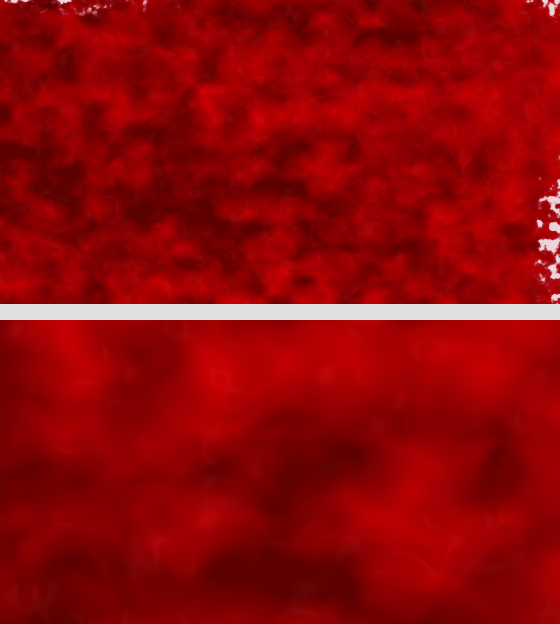
Top, the full canvas; bottom, a detail of the centre.
Write a Shadertoy shader that draws this texture.

```glsl
// Blotchy crimson paint: broad light and dark drifts carry small, soft
// mottling and faint pale flecks. Cellular crumbs flake off to white along
// the right side and, more weakly, the upper edge.

#define MOTTLE_SCALE 14.5
#define MOTTLE_GAIN 0.45
#define MOTTLE_CONTRAST 1.3
#define DRIFT_CONTRAST 0.72
#define WARP 0.028
#define CRUMB_SCALE 34.0
#define FLECK_STRENGTH 0.035
#define DARK_RED vec3(0.365, 0.0, 0.0)
#define LIGHT_RED vec3(0.765, 0.0, 0.01)
#define FRINGE_PINK vec3(0.70, 0.11, 0.18)
#define CHIP_WHITE vec3(0.93, 0.83, 0.85)

vec2 hash2(vec2 cell) {
    vec3 h = fract(cell.xyx * vec3(0.1031, 0.1030, 0.0973));
    h += dot(h, h.yzx + 33.33);
    return fract((h.xx + h.yz) * h.zy);
}

float valueNoise(vec2 p) {
    vec2 cell = floor(p), f = fract(p);
    f = f * f * (3.0 - 2.0 * f);
    float low = mix(hash2(cell).x, hash2(cell + vec2(1, 0)).x, f.x);
    float high = mix(hash2(cell + vec2(0, 1)).x, hash2(cell + 1.0).x, f.x);
    return mix(low, high, f.y);
}

// Layered noise, each layer turned and doubled in frequency
float clouds(vec2 p) {
    float sum = 0.0, weight = 1.0, total = 0.0;
    for (int i = 0; i < 3; i++) {
        sum += weight * valueNoise(p);
        total += weight;
        weight *= MOTTLE_GAIN;
        p = mat2(1.75, 0.97, -0.97, 1.75) * p + 17.3;
    }
    return sum / total;
}

// Distance to the nearest scattered cell centre
float cellular(vec2 p) {
    vec2 cell = floor(p), f = fract(p);
    float nearest = 4.0;
    for (int y = -1; y <= 1; y++)
        for (int x = -1; x <= 1; x++) {
            vec2 offset = vec2(x, y);
            vec2 d = offset + hash2(cell + offset) - f;
            nearest = min(nearest, dot(d, d));
        }
    return sqrt(nearest);
}

float bell(float x, float width) {
    return exp(-x * x / (width * width));
}

// Broad drifts: a light band, a sloping dark trough and shaded borders
float drift(vec2 uv) {
    float right = smoothstep(0.7, 1.0, uv.x);
    float band = bell(uv.y - 0.63, 0.12 + 0.15 * right) * smoothstep(0.1, 0.45, uv.x);
    float trough = bell(uv.y - 0.5 + 0.42 * uv.x, 0.16) * smoothstep(0.75, 0.45, uv.x);
    float top = smoothstep(0.72, 0.95, uv.y) * smoothstep(0.1, 0.4, uv.x)
              * smoothstep(1.0, 0.85, uv.x);
    float left = smoothstep(0.25, 0.0, uv.x) * smoothstep(0.05, 0.3, uv.y);
    float bottom = smoothstep(0.24, 0.0, uv.y);
    return 0.26 * band - 0.26 * trough - 0.17 * top
         - 0.16 * left + 0.14 * bottom + 0.18 * right;
}

// How far the paint has worn away near the borders
float edgeWear(vec2 p, float aspect) {
    float gap = aspect - p.x;
    float side = smoothstep(0.12, 0.0, gap) * bell(p.y - 0.22, 0.2);
    float corner = smoothstep(0.15, 0.0, length(vec2(gap - 0.05, 1.4 * (1.0 - p.y))));
    float upper = smoothstep(0.08, 0.0, 1.0 - p.y) * smoothstep(0.85, 0.1, p.x);
    return max(max(side, 0.8 * corner), 0.42 * upper);
}

void mainImage(out vec4 fragColor, in vec2 fragCoord) {
    vec2 uv = fragCoord / iResolution.xy;
    float aspect = iResolution.x / iResolution.y;
    vec2 p = fragCoord / iResolution.y;

    // Mottled red, calmer where the paint is lightest
    vec2 bend = vec2(valueNoise(p * 17.0 + 3.7), valueNoise(p * 17.0 + 51.2)) - 0.5;
    vec2 q = p + WARP * bend;
    float base = 0.475 + DRIFT_CONTRAST * drift(uv + 0.12 * bend);
    float mottle = clouds(q * vec2(0.9, 1.1) * MOTTLE_SCALE) - 0.5;
    float calm = 1.0 - 0.45 * smoothstep(0.55, 0.8, base);
    float tone = clamp(base + MOTTLE_CONTRAST * calm * mottle, 0.0, 1.0);
    vec3 color = mix(DARK_RED, LIGHT_RED, tone);

    // Short, blurred pale flecks
    float fleck = smoothstep(0.25, 0.0, abs(valueNoise(q * 46.0 + 8.0) - 0.5));
    fleck *= smoothstep(0.55, 0.9, valueNoise(p * 38.0 + 29.0));
    color += FLECK_STRENGTH * fleck * vec3(1.0, 0.6, 0.6);

    // Flaked crumbs with a pink fringe
    float wear = edgeWear(p, aspect);
    float crumb = 0.5 - cellular((p + 0.8 * WARP * bend) * CRUMB_SCALE);
    float grit = clouds(p * 44.0 + 71.0) - 0.5;
    float flake = 0.62 * wear + 1.3 * grit + 0.5 * crumb;
    float worn = smoothstep(0.03, 0.3, wear);
    color = mix(color, FRINGE_PINK, 0.7 * worn * smoothstep(0.22, 0.55, flake));
    color = mix(color, CHIP_WHITE, worn * smoothstep(0.46, 0.7, flake));

    fragColor = vec4(color, 1.0);
}
```
